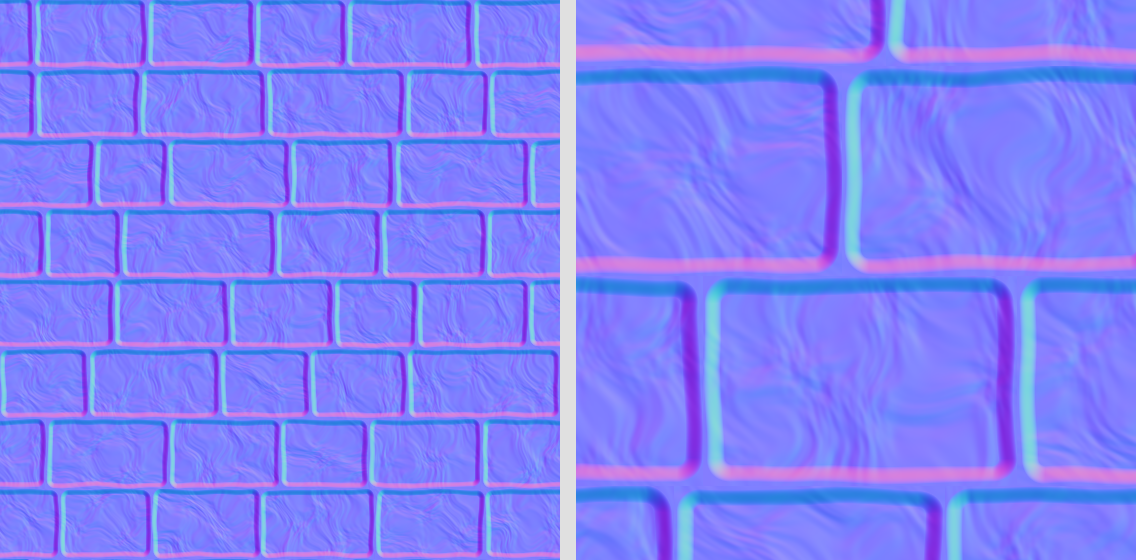
Left: the whole. Right: its middle third, enlarged.
A Shadertoy shader for this texture map:

```glsl
// Tangent-space normal map of a brick wall: eight courses of five bricks each,
// with hashed joint positions. Each brick is a wobbly rounded box whose bevel gives
// the rim slope; warped, streaky gradient noise gives the faint slope of its face.

const float COURSES = 8.0;
const float BRICKS_PER_COURSE = 5.0;
const float COURSE_OFFSET = 0.0026;   // height of the lowest bed joint
const float JOINT_JITTER = 0.52;      // share of a mean brick length
const float JOINT_HALF_WIDTH = 0.0066;
const float CORNER_RADIUS = 0.0095;
const float BEVEL_HALF_WIDTH = 0.0052;
const float BEVEL_SLOPE = 0.88;
const float WOBBLE = 0.0042;
const float GRAIN_SLOPE = 0.034;
const float GRAIN_SCALE = 15.0;
const float GRAIN_ANGLE = 0.7;        // mean tilt of the streaks

float hash(vec2 p) {
    vec3 q = fract(vec3(p.xyx) * 0.1031);
    q += dot(q, q.yzx + 33.33);
    return fract((q.x + q.y) * q.z);
}

vec2 latticeGradient(vec2 cell) {
    float angle = 6.2832 * hash(cell);
    return vec2(cos(angle), sin(angle));
}

float gradientNoise(vec2 p) {
    vec2 i = floor(p), f = p - i;
    vec2 w = f * f * f * (f * (f * 6.0 - 15.0) + 10.0);
    vec2 e = vec2(1.0, 0.0);
    float a = dot(latticeGradient(i), f);
    float b = dot(latticeGradient(i + e), f - e);
    float c = dot(latticeGradient(i + e.yx), f - e.yx);
    float d = dot(latticeGradient(i + 1.0), f - 1.0);
    return mix(mix(a, b, w.x), mix(c, d, w.x), w.y);
}

vec2 noisePair(vec2 p) {
    return vec2(gradientNoise(p), gradientNoise(p + 37.4));
}

mat2 rotation(float angle) {
    float c = cos(angle), s = sin(angle);
    return mat2(c, s, -s, c);
}

// Head joint k of a course, in mean brick lengths; wraps across the canvas.
float headJoint(float k, float course) {
    float wrapped = mod(k, BRICKS_PER_COURSE);
    return k + JOINT_JITTER * (hash(vec2(wrapped + 3.0, course + 11.0)) - 0.5);
}

// Signed distance to a rounded box, and its outward direction.
float roundedBox(vec2 p, vec2 halfSize, float radius, out vec2 outward) {
    vec2 q = abs(p) - halfSize + radius;
    vec2 corner = max(q, 0.0);
    vec2 face = q.x > q.y ? vec2(1.0, 0.0) : vec2(0.0, 1.0);
    outward = min(q.x, q.y) > 0.0 ? normalize(corner) : face;
    outward *= vec2(p.x < 0.0 ? -1.0 : 1.0, p.y < 0.0 ? -1.0 : 1.0);
    return length(corner) + min(max(q.x, q.y), 0.0) - radius;
}

// Streaky stone height; every octave adds a similar slope.
float grainHeight(vec2 p, vec2 seed, float angle) {
    vec2 q = p * GRAIN_SCALE + seed;
    q += 0.5 * noisePair(q * 1.2);
    q = rotation(angle) * q * vec2(1.0, 1.7);
    float height = 0.0, frequency = 1.0;
    for (int i = 0; i < 4; i++) {
        height += gradientNoise(q * frequency) / frequency;
        q = rotation(0.2) * q + 5.3;
        frequency *= 1.8;
    }
    return height / GRAIN_SCALE;
}

vec2 grainGradient(vec2 p, vec2 seed, float angle) {
    vec2 e = vec2(0.0015, 0.0);
    float h = grainHeight(p, seed, angle);
    return vec2(grainHeight(p + e, seed, angle) - h,
                grainHeight(p + e.yx, seed, angle) - h) / e.x;
}

// Red holds the vertical slope and green the horizontal one.
vec3 encodeNormal(vec2 gradient) {
    vec3 normal = normalize(vec3(gradient.y, gradient.x, 1.0));
    return 0.5 + 0.5 * normal;
}

void mainImage(out vec4 fragColor, in vec2 fragCoord) {
    vec2 uv = fragCoord / iResolution.xy;

    // Find the course, then the brick between two head joints.
    float v = (uv.y - COURSE_OFFSET) * COURSES;
    float course = mod(floor(v), COURSES);
    float u = uv.x * BRICKS_PER_COURSE - hash(vec2(course + 5.0, 71.0));
    float k = floor(u);
    if (u < headJoint(k, course)) k -= 1.0;
    else if (u >= headJoint(k + 1.0, course)) k += 1.0;
    float left = headJoint(k, course), right = headJoint(k + 1.0, course);

    // Brick-local frame in canvas units.
    vec2 local = vec2((u - 0.5 * (left + right)) / BRICKS_PER_COURSE,
                      (fract(v) - 0.5) / COURSES);
    vec2 halfSize = 0.5 * vec2((right - left) / BRICKS_PER_COURSE, 1.0 / COURSES);
    vec2 id = vec2(mod(k, BRICKS_PER_COURSE), course);
    vec2 seed = 20.0 + 90.0 * vec2(hash(id + 1.7), hash(id + 8.1));

    // Bevelled rim.
    vec2 outward;
    vec2 wobbled = local + WOBBLE * noisePair(local * 17.0 + seed);
    float d = roundedBox(wobbled, halfSize - JOINT_HALF_WIDTH, CORNER_RADIUS, outward);
    float t = min(abs(d) / BEVEL_HALF_WIDTH, 1.0);
    vec2 gradient = -outward * BEVEL_SLOPE * (1.0 - t * t);

    // Stone grain, fainter in the mortar.
    float inside = 1.0 - smoothstep(-BEVEL_HALF_WIDTH, BEVEL_HALF_WIDTH, d);
    float angle = GRAIN_ANGLE + 1.4 * (hash(id + 4.3) - 0.5);
    gradient += GRAIN_SLOPE * mix(0.3, 1.0, inside) * grainGradient(local, seed, angle);

    fragColor = vec4(encodeNormal(gradient), 1.0);
}
```
